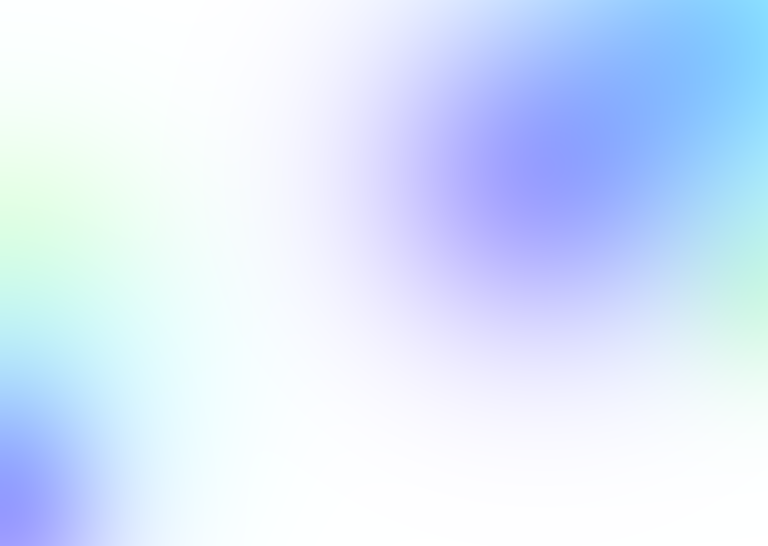
Reproduce this background procedurally as a Shadertoy shader.

```glsl
// Soft pastel gradient: violet, sky, cyan and mint glows on white.

#define ASPECT 1.407
#define LAVENDER_INK vec3(0.306, 0.373, 0.0)
#define AZURE_INK vec3(0.0, 0.157, 0.0)
#define CYAN_INK vec3(0.455, 0.0, 0.0)
#define INDIGO_INK vec3(0.275, 0.400, 0.0)
#define AQUA_INK vec3(0.224, 0.0, 0.0)
#define MINT_INK vec3(0.086, 0.0, 0.102)
#define LEAF_INK vec3(0.0, 0.0, 0.106)

// Gaussian falloff around a centre, with a spread for each axis
float glow(vec2 p, vec2 centre, vec2 spread) {
    vec2 d = (p - centre) / spread;
    return exp(-0.5 * dot(d, d));
}

void mainImage(out vec4 fragColor, in vec2 fragCoord) {
    // Canvas units: height is 1, width is ASPECT
    vec2 p = fragCoord / iResolution.xy * vec2(ASPECT, 1.0);

    // Each ink is the light its glow takes away from white
    vec3 ink = vec3(0.0);

    // Upper right: violet core fading through sky to cyan and mint
    ink += LAVENDER_INK * glow(p, vec2(0.980, 0.679), vec2(0.211));
    ink += AZURE_INK * glow(p, vec2(1.282, 0.927), vec2(0.165));
    ink += CYAN_INK * glow(p, vec2(1.374, 0.945), vec2(0.275));
    ink += MINT_INK * glow(p, vec2(ASPECT, 0.460), vec2(0.110, 0.119));

    // Left edge: indigo corner rising through aqua to pale green
    ink += INDIGO_INK * glow(p, vec2(0.0, 0.057), vec2(0.137, 0.174));
    ink += AQUA_INK * glow(p, vec2(0.0, 0.313), vec2(0.235, 0.266));
    ink += LEAF_INK * glow(p, vec2(0.0, 0.588), vec2(0.190, 0.132));

    fragColor = vec4(clamp(1.0 - ink, 0.0, 1.0), 1.0);
}
```
